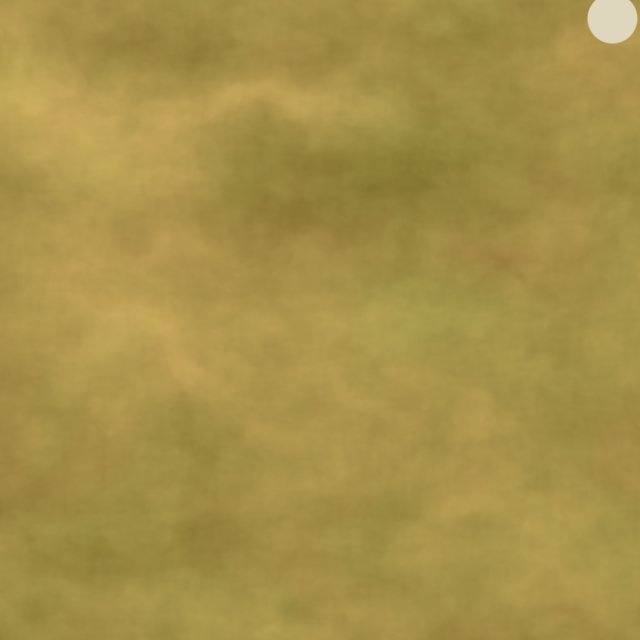
Give the GLSL for this texture, as a Shadertoy shader.

```glsl
// Mottled ochre and olive parchment with soft stains and a pale disc in the corner.

float hash(vec2 p) {
    vec3 q = fract(vec3(p.xyx) * 0.1031);
    q += dot(q, q.yzx + 33.33);
    return fract((q.x + q.y) * q.z);
}

float valueNoise(vec2 p) {
    vec2 cell = floor(p), f = fract(p);
    f = f * f * f * (f * (f * 6.0 - 15.0) + 10.0);
    return mix(mix(hash(cell), hash(cell + vec2(1, 0)), f.x),
               mix(hash(cell + vec2(0, 1)), hash(cell + vec2(1, 1)), f.x), f.y);
}

// Layered noise centred on zero
float fbm(vec2 p, int octaves) {
    float sum = 0.0, weight = 0.5;
    for (int i = 0; i < octaves; i++) {
        sum += weight * (valueNoise(p) - 0.5);
        p = mat2(0.8, 0.6, -0.6, 0.8) * p * 2.03 + 17.3;
        weight *= 0.55;
    }
    return sum;
}

// Soft elliptical stain
float stain(vec2 p, vec2 center, vec2 size) {
    vec2 d = (p - center) / size;
    return exp(-dot(d, d));
}

void mainImage(out vec4 fragColor, in vec2 fragCoord) {
    vec2 uv = fragCoord / iResolution.xy;

    // Ragged outlines for the stains
    vec2 warp = vec2(fbm(uv * 5.0 + 3.0, 5), fbm(uv * 5.0 + 41.0, 5));
    vec2 p = uv + 0.16 * warp;

    // Broad light and dark areas
    float tone = 0.75 * stain(p, vec2(0.08, 0.84), vec2(0.17, 0.10))
               + 0.70 * stain(p, vec2(0.24, 0.73), vec2(0.17, 0.10))
               + 0.75 * stain(p, vec2(0.44, 0.82), vec2(0.13, 0.035))
               + 0.60 * stain(p, vec2(0.18, 0.48), vec2(0.20, 0.11))
               + 0.25 * stain(p, vec2(0.95, 0.12), vec2(0.14, 0.12))
               - 0.75 * stain(p, vec2(0.52, 0.70), vec2(0.22, 0.07))
               - 0.45 * stain(p, vec2(0.25, 0.93), vec2(0.20, 0.06))
               - 0.50 * stain(p, vec2(0.03, 0.70), vec2(0.08, 0.04))
               - 0.55 * stain(p, vec2(0.22, 0.14), vec2(0.20, 0.07))
               - 0.40 * stain(p, vec2(0.02, 0.25), vec2(0.08, 0.05));

    // Cloudy mottling, drawn out sideways, and finer blotches
    tone += 1.1 * fbm(p * vec2(4.0, 6.5) + 9.0, 5);
    tone += 0.75 * fbm(uv * vec2(19.0, 24.0) + 0.8 * warp, 4);

    // Faint woven fibres
    tone += 0.10 * (valueNoise(uv * vec2(130.0, 38.0)) - 0.5);
    tone += 0.10 * (valueNoise(uv * vec2(38.0, 130.0) + 60.0) - 0.5);

    // Warm brown against olive green
    float warmth = 0.6 * stain(p, vec2(0.10, 0.66), vec2(0.26, 0.26))
                 + 0.5 * stain(p, vec2(0.98, 0.92), vec2(0.12, 0.16))
                 + 0.6 * stain(p, vec2(0.74, 0.62), vec2(0.08, 0.03))
                 - 0.9 * stain(p, vec2(0.66, 0.51), vec2(0.11, 0.07))
                 - 0.4 * stain(p, vec2(0.68, 0.83), vec2(0.16, 0.09))
                 + 1.3 * fbm(uv * 7.0 + 80.0, 5);

    vec3 color = vec3(0.635, 0.560, 0.280);
    color += tone * (tone > 0.0 ? vec3(0.125, 0.100, 0.070) : vec3(0.105, 0.105, 0.095));
    color += warmth * vec3(0.030, -0.016, 0.006);

    // Pale disc with a smooth rim
    float rim = length(uv - vec2(0.957, 0.971)) - 0.039;
    float soft = 1.0 / iResolution.y;
    color = mix(color, vec3(0.87, 0.84, 0.74), 1.0 - smoothstep(-soft, soft, rim));

    fragColor = vec4(color, 1.0);
}
```
